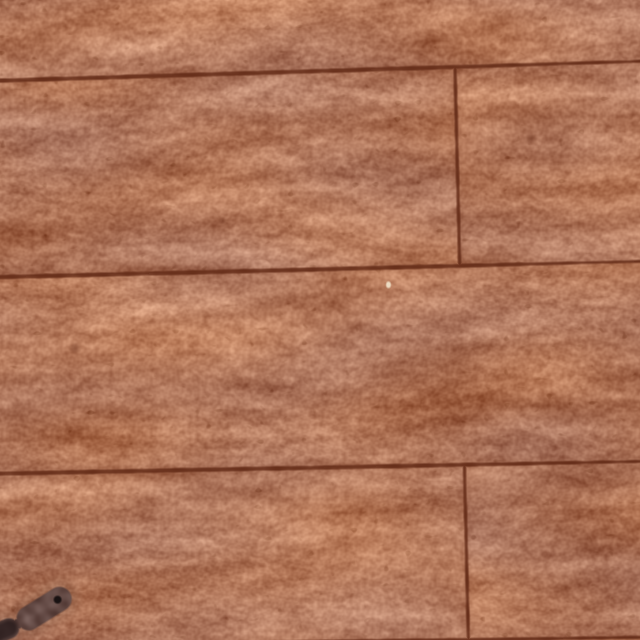
This texture is drawn by a WebGL 1 fragment shader. Its source:

```glsl
precision highp float;
uniform vec2 u_resolution;

#define PITCH 0.307
#define PITCH_NEAR 0.27
#define PLANK_LENGTH 1.5
#define SEAM_ORIGIN vec2(0.732, 0.26)
#define JOINT_TILT 0.0235
#define SEAM_HALF_WIDTH 0.0032
#define GRAIN_CONTRAST 1.35
#define WOOD vec3(0.70, 0.472, 0.362)
#define WARM_SHIFT vec3(0.018, -0.002, -0.026)
#define SEAM_COLOR vec3(0.40, 0.18, 0.10)
#define METAL vec3(0.37, 0.27, 0.25)

float hash(vec2 p) {
  return fract(sin(dot(p, vec2(127.1, 311.7))) * 43758.545);
}

vec2 gradient(vec2 cell) {
  float angle = 6.28318 * hash(cell);
  return vec2(cos(angle), sin(angle));
}

float gradientNoise(vec2 p) {
  vec2 i = floor(p), f = p - i;
  vec2 w = f * f * f * (f * (f * 6.0 - 15.0) + 10.0);
  vec2 e = vec2(1.0, 0.0);
  float low = mix(dot(gradient(i), f), dot(gradient(i + e), f - e), w.x);
  float high = mix(dot(gradient(i + e.yx), f - e.yx), dot(gradient(i + 1.0), f - 1.0), w.x);
  return mix(low, high, w.y);
}

float coverage(float dist, float softness) {
  return 1.0 - smoothstep(-softness, softness, dist);
}

float capsule(vec2 p, vec2 a, vec2 b, float radius) {
  vec2 ap = p - a, ab = b - a;
  return length(ap - ab * clamp(dot(ap, ab) / dot(ab, ab), 0.0, 1.0)) - radius;
}

// Long streaks, broad blotches and fine mottling along a board
float grainTone(vec2 p) {
  p.y += 0.012 * gradientNoise(p * vec2(3.0, 5.0));
  float tone = 0.075 * gradientNoise(p * vec2(2.5, 7.0));
  float amplitude = 0.085;
  vec2 frequency = vec2(5.0, 26.0);
  for (int i = 0; i < 4; i++) {
    tone += amplitude * gradientNoise(p * frequency + float(i) * 17.3);
    frequency *= vec2(2.3, 1.6);
    amplitude *= 0.82;
  }
  tone += 0.055 * gradientNoise(p * vec2(95.0, 120.0));
  tone += 0.045 * gradientNoise(p * vec2(170.0, 190.0));
  return tone * GRAIN_CONTRAST;
}

void main() {
  vec2 uv = gl_FragCoord.xy / u_resolution;
  float pixel = 1.0 / min(u_resolution.x, u_resolution.y);
  float soft = max(pixel, 0.0022);

  // Slightly rotated board layout with staggered joints
  float height = uv.y - (0.014 + 0.018 * uv.y) * uv.x - SEAM_ORIGIN.y;
  float pitch = height < 0.0 ? PITCH_NEAR : PITCH;
  float across = height / pitch;
  float row = floor(across);
  float stagger = 0.5 * (1.0 - mod(row, 2.0));
  float along = (uv.x + JOINT_TILT * uv.y - SEAM_ORIGIN.x) / PLANK_LENGTH + stagger;
  vec2 board = vec2(floor(along), row);

  // Wood tone, hue drift and dark pores
  vec2 grainPoint = vec2(uv.x, height) + 9.0 * vec2(hash(board), hash(board + 4.7));
  float tone = grainTone(grainPoint) + 0.02 * (hash(board + 2.3) - 0.5);
  tone += 0.025 * (uv.y - 0.5);
  float warmth = 1.8 * gradientNoise(grainPoint * vec2(3.0, 9.0) + 31.0);
  vec3 color = WOOD + tone * vec3(0.97, 1.04, 0.98) + warmth * WARM_SHIFT;
  float pores = smoothstep(0.38, 0.6, gradientNoise(grainPoint * vec2(60.0, 80.0) + 7.0));
  color -= 0.07 * pores;

  // Small knots and one pale chip
  float knots = min(length(uv - vec2(0.117, 0.456)), length(uv - vec2(0.829, 0.783)));
  knots = min(knots, length(uv - vec2(0.348, 0.655)) + 0.003);
  color = mix(color, SEAM_COLOR, 0.45 * coverage(knots - 0.006, 0.006));
  float chip = length((uv - vec2(0.607, 0.555)) * vec2(1.2, 0.9)) - 0.0045;
  color = mix(color, vec3(0.93, 0.86, 0.76), coverage(chip, soft));

  // Dark seams with worn edges, thinner towards the right
  float seam = abs(fract(across + 0.5) - 0.5) * pitch;
  float joint = abs(fract(along + 0.5) - 0.5) * PLANK_LENGTH;
  float wear = gradientNoise(uv * 38.0);
  float halfWidth = SEAM_HALF_WIDTH * (1.0 - 0.3 * smoothstep(0.6, 1.0, uv.x)) + 0.0008 * wear;
  float gap = min(seam - halfWidth, joint - 0.85 * halfWidth);
  color = mix(color, SEAM_COLOR, 0.12 * coverage(gap - 0.004, 0.007));
  color = mix(color, SEAM_COLOR, (0.9 + 0.2 * wear) * coverage(gap, soft));

  // Metal fitting in the lower corner with its soft shadow
  float arm = capsule(uv, vec2(0.045, 0.034), vec2(0.093, 0.064), 0.019);
  float pivot = capsule(uv, vec2(-0.01, 0.008), vec2(0.014, 0.018), 0.016);
  float link = capsule(uv, vec2(0.014, 0.018), vec2(0.045, 0.034), 0.008);
  float fitting = min(arm, min(pivot, link));
  color *= 1.0 - 0.15 * coverage(fitting - 0.006, 0.018);
  vec3 metal = METAL + 0.12 * gradientNoise(uv * 60.0) + 0.06 * coverage(arm + 0.012, 0.008);
  metal = mix(metal, vec3(0.16, 0.11, 0.11), 0.8 * coverage(pivot + 0.002, 0.006));
  metal = mix(metal, vec3(0.10, 0.07, 0.07), coverage(length(uv - vec2(0.09, 0.063)) - 0.006, soft));
  color = mix(color, metal, coverage(fitting, soft));

  gl_FragColor = vec4(clamp(color, 0.0, 1.0), 1.0);
}
```
